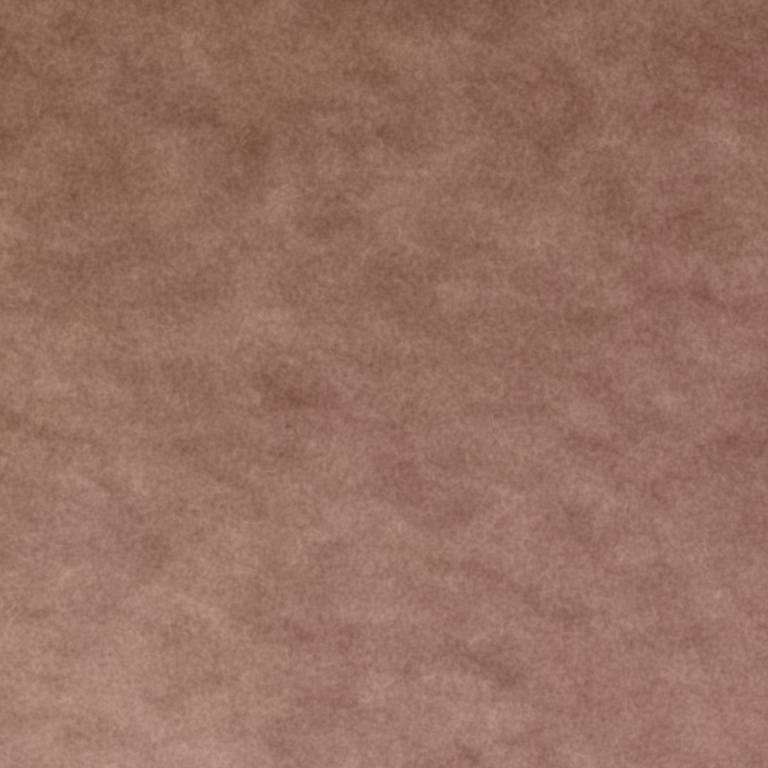
Give the GLSL for this texture, as a Shadertoy shader.

```glsl
#define BASE_COLOR vec3(0.590, 0.443, 0.383)
#define SHADE_TINT vec3(1.0, 1.02, 1.02)
#define SLOPE 0.105
#define MOTTLE 0.075
#define BLOTCH 0.075
#define GRAIN 0.055
#define GRAIN_SCALE 120.0
#define FIBRE 0.032
#define PORE_CELLS 26.0
#define PORE_DEPTH 0.06

vec2 hash2(vec2 p) {
    vec3 q = fract(vec3(p.xyx) * vec3(0.1031, 0.1030, 0.0973));
    q += dot(q, q.yzx + 33.33);
    return fract((q.xx + q.yz) * q.zy);
}

float cornerSlope(vec2 cell, vec2 offset) {
    float angle = 6.2832 * hash2(cell).x;
    return dot(vec2(cos(angle), sin(angle)), offset);
}

// Gradient noise, roughly -0.7 to 0.7
float noise(vec2 p) {
    vec2 i = floor(p), f = fract(p);
    vec2 u = f * f * f * (f * (f * 6.0 - 15.0) + 10.0);
    vec2 e = vec2(1.0, 0.0);
    float low = mix(cornerSlope(i, f), cornerSlope(i + e, f - e), u.x);
    float high = mix(cornerSlope(i + e.yx, f - e.yx), cornerSlope(i + 1.0, f - 1.0), u.x);
    return mix(low, high, u.y);
}

vec2 rotate(vec2 p, float angle) {
    float c = cos(angle), s = sin(angle);
    return vec2(c * p.x - s * p.y, s * p.x + c * p.y);
}

float fbm(vec2 p) {
    float sum = 0.0, weight = 0.6;
    for (int k = 0; k < 4; k++) {
        sum += weight * noise(p);
        p = rotate(p, 0.6) * 2.03 + 17.3;
        weight *= 0.6;
    }
    return sum;
}

// Short curved bright hairs: thin ridges shown only in patches
float fibres(vec2 uv) {
    vec2 warp = vec2(noise(uv * 24.0 + 5.0), noise(uv * 24.0 + 61.0));
    vec2 p = rotate(uv, 0.4) * vec2(52.0, 44.0) + warp * 2.0;
    float ridge = 1.0 - smoothstep(0.0, 0.16, abs(noise(p + 90.0)));
    return ridge * smoothstep(0.05, 0.4, noise(uv * 30.0 + 210.0));
}

// Sparse soft dark dots, one candidate per cell
float pores(vec2 uv) {
    vec2 p = uv * PORE_CELLS;
    vec2 cell = floor(p);
    vec2 pick = hash2(cell + 300.0);
    vec2 center = 0.25 + 0.5 * hash2(cell + 700.0);
    float radius = mix(0.07, 0.15, pick.y);
    float dotMask = 1.0 - smoothstep(0.2 * radius, radius, length(fract(p) - center));
    return dotMask * step(0.93, pick.x) * (0.4 + 0.6 * pick.y);
}

void mainImage(out vec4 fragColor, in vec2 fragCoord) {
    vec2 uv = fragCoord / iResolution.xy;

    // Light falling from the lower left to the top
    float shade = SLOPE * (0.5 - uv.y);
    shade += 0.07 * (0.5 - uv.x) * (0.8 - uv.y);

    // Broad mottling, then ragged blotches tilted down to the right
    vec2 tilted = rotate(uv, 0.22);
    vec2 warp = 0.025 * vec2(fbm(uv * 12.0 + 9.0), fbm(uv * 12.0 + 33.0));
    shade += MOTTLE * fbm(tilted * vec2(4.5, 7.0) + 3.7);
    shade += BLOTCH * fbm((tilted + warp) * vec2(13.0, 21.0) + 23.0);

    // Scattered dark smudges and pale streaks
    float smudge = noise((tilted + warp) * vec2(10.0, 17.0) + 41.0);
    shade -= 0.042 * smoothstep(0.22, 0.6, smudge);
    shade += 0.036 * smoothstep(0.22, 0.6, -smudge);

    // Fine grain, hairs and pores
    vec2 g = rotate(uv, 0.5) * GRAIN_SCALE;
    float grain = noise(g + 11.0) + 0.8 * noise(rotate(g, 0.9) * 1.7 + 57.0);
    grain += 0.55 * noise(rotate(g, 0.4) * 0.5 + 130.0);
    shade += GRAIN * grain;
    shade += FIBRE * (fibres(uv) - 0.1);
    shade -= PORE_DEPTH * pores(uv);

    // Browner near the top, rosier to the right and in blotches
    float rose = 0.014 * (0.5 - uv.y) + 0.014 * (uv.x - 0.5) + 0.004;
    rose += 0.014 * fbm(uv * 5.0 + 80.0);
    vec3 color = BASE_COLOR + shade * SHADE_TINT + rose * vec3(0.25, -0.3, 0.7);

    fragColor = vec4(color, 1.0);
}
```
